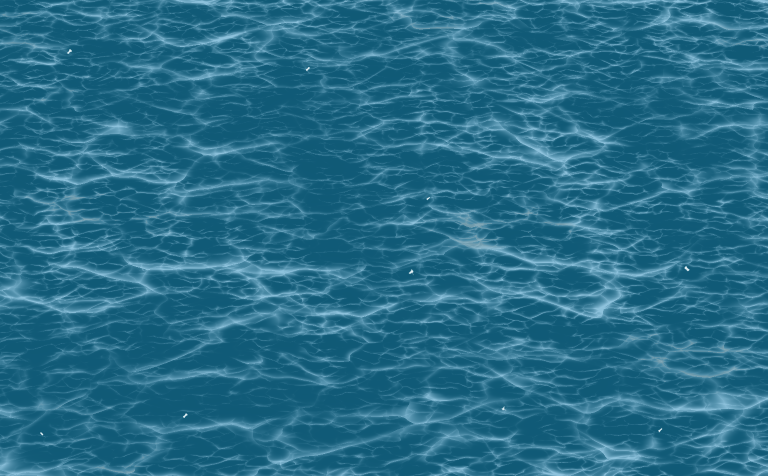
This texture is drawn by a Shadertoy shader. Its source:

```glsl
// Open sea seen from above: wind-ruffled blue water with a net of pale scalloped crests.

const vec3 DEEP = vec3(0.060, 0.350, 0.462);
const vec3 PALE = vec3(0.440, 0.665, 0.770);
const vec3 TAN_GLINT = vec3(0.46, 0.56, 0.58);
const vec3 FOAM = vec3(0.88, 0.94, 0.96);
const vec2 WAVES = vec2(4.8, 10.5);   // waves per canvas height at the near edge
const vec2 RECEDE = vec2(0.4, 0.3);   // how fast waves shrink toward the top
const int LAYERS = 4;
const float LAYER_STEP = 1.75;        // scale ratio between wave layers
const float LINE_SHARPNESS = 10.0;
const float GLOW_SHARPNESS = 4.2;
const float WARP = 0.27;
const float TROUGH_LEVEL = 0.14;      // light below this is plain deep water
const float CONTRAST = 1.75;
const float FOAM_RADIUS = 0.006;
const mat2 TURN = mat2(0.8, 0.6, -0.6, 0.8);

vec2 hash2(vec2 p) {
    return fract(sin(vec2(dot(p, vec2(127.1, 311.7)), dot(p, vec2(269.5, 183.3)))) * 43758.5);
}

// Layered, turned sines, roughly -1 to 1
float swell(vec2 p) {
    float sum = 0.0, amp = 0.6;
    for (int i = 0; i < 4; i++) {
        p = TURN * p * 1.6 + 1.7;
        p += 0.7 * sin(p.yx);
        sum += amp * sin(p.x) * cos(p.y);
        amp *= 0.65;
    }
    return sum;
}

// Bends the cell borders, from wide curves down to a fine wobble
vec2 ruffle(vec2 p) {
    float freq = 1.4;
    for (int i = 0; i < 5; i++) {
        p += WARP / freq * sin(freq * p.yx + vec2(1.3, 4.1) * float(i + 1));
        freq *= 1.9;
    }
    return p;
}

// Cellular net; the lopsided metric bends the lower cell borders into bowls
float crest(vec2 p) {
    vec2 cell = floor(p);
    float nearest = 9.0, second = 9.0, side = 0.0;
    for (int y = -1; y <= 1; y++)
    for (int x = -1; x <= 1; x++) {
        vec2 id = cell + vec2(x, y);
        vec2 d = id + 0.1 + 0.8 * hash2(id) - p;
        d.y *= d.y > 0.0 ? 1.5 : 0.75;
        float dist = length(d);
        if (dist < nearest) {
            second = nearest;
            nearest = dist;
            side = d.y / max(dist, 0.001);
        } else {
            second = min(second, dist);
        }
    }
    float edge = second - nearest;
    float line = exp(-edge * LINE_SHARPNESS) * (0.35 + 0.65 * abs(side));
    float glow = exp(-edge * GLOW_SHARPNESS) * smoothstep(-0.2, 0.9, side);
    return 0.68 * line + 0.5 * glow;
}

// Rare small clumps of white foam
float foam(vec2 uv) {
    vec2 grid = uv * 4.0;
    vec2 id = floor(grid);
    vec2 rnd = hash2(id + 31.0);
    vec2 d = (fract(grid) - 0.2 - 0.6 * rnd) / 4.0;
    d += 0.002 * sin(d.yx * 600.0 + rnd * 6.0);
    float radius = FOAM_RADIUS * (0.5 + 0.5 * rnd.y);
    float present = step(0.75, hash2(id + 7.0).x);
    return present * (1.0 - smoothstep(0.4 * radius, radius, length(d)));
}

vec3 sea(vec2 uv) {
    // Perspective: waves get smaller and flatter upward
    vec2 q = WAVES * vec2(uv.x - 0.8, uv.y) * (1.0 + RECEDE * uv.y);
    float rough = smoothstep(-0.8, 0.8, swell(q * vec2(0.3, 0.4) + 3.0));

    // Crests from broad waves to fine ripples, broken into patches
    float light = 0.04 + 0.04 * swell(q * vec2(1.2, 1.8));
    float scale = 0.8;
    for (int i = 0; i < LAYERS; i++) {
        float k = float(i);
        vec2 p = q * scale + vec2(17.3, 9.1) * k;
        float patches = smoothstep(-0.6, 0.6, swell(p * 0.9 + 5.0));
        float weight = 1.0 - 0.1 * k;
        float calm = mix(0.75 - 0.1 * k, 1.15, rough);
        light += weight * calm * patches * crest(ruffle(p));
        scale *= LAYER_STEP;
    }

    // Soft floor for the troughs, soft shoulder for the brightest crests
    float lift = CONTRAST * (light - TROUGH_LEVEL);
    lift = 0.5 * (lift + sqrt(lift * lift + 0.006));
    float tone = lift / (1.0 + 0.25 * lift);
    vec3 colour = mix(DEEP, PALE, min(tone, 1.3));
    float tinge = smoothstep(0.6, 1.0, tone) * smoothstep(0.5, 0.9, swell(q * 0.5 + 8.0));
    colour = mix(colour, TAN_GLINT, 0.5 * tinge);
    return mix(colour, FOAM, foam(uv));
}

void mainImage(out vec4 fragColor, in vec2 fragCoord) {
    // Four samples per pixel smooth the fine lines
    vec3 sum = vec3(0.0);
    for (int i = 0; i < 4; i++) {
        vec2 shift = vec2(i % 2, i / 2) * 0.5 - 0.25;
        sum += sea((fragCoord + shift) / iResolution.y);
    }
    fragColor = vec4(sum / 4.0, 1.0);
}
```
